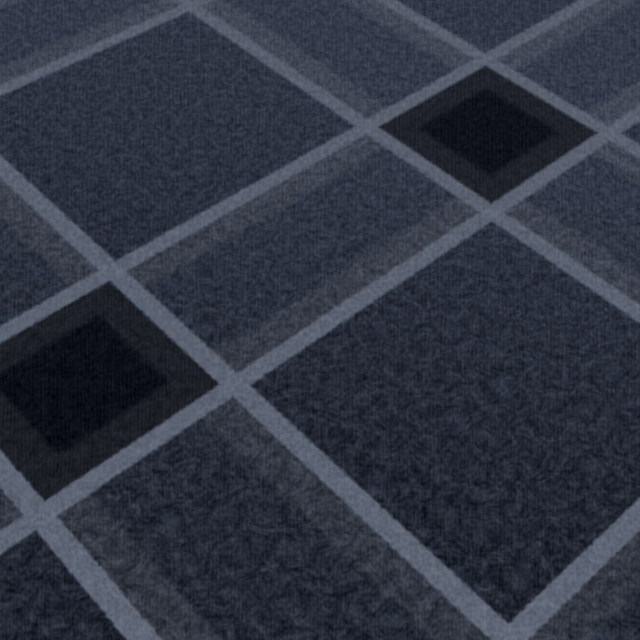
A WebGL 2 fragment shader for this pattern:

```glsl
#version 300 es
precision highp float;
// Dark woven plaid seen in perspective: pale lines frame narrow bands that
// cross in near-black squares. A homography maps the canvas to the cloth,
// where one period is one unit; gradient noise adds mottling and fine ribs.

uniform vec2 u_resolution;
out vec4 fragColor;

// Cloth to canvas, column by column: u axis, v axis, origin
const mat3 CLOTH_TO_CANVAS = mat3(
    0.7711,  0.5561,  0.2485,
    0.4336, -0.5774, -0.2339,
    0.1758,  0.5768,  1.0);
const vec2 BAND_CENTRE = vec2(0.816, 0.184);

// Sizes in cloth periods
const float BAND_HALF   = 0.184;
const float INNER_HALF  = 0.106;
const float LINE_HALF   = 0.0182;
const float EDGE_WOBBLE = 0.0025;
const float EDGE_SOFT   = 0.0026;  // in canvas widths

const vec3 FIELD_COLOR  = vec3(0.128, 0.146, 0.190);
const vec3 BAND_COLOR   = vec3(0.142, 0.161, 0.207);
const vec3 STRIPE_COLOR = vec3(0.196, 0.212, 0.254);
const vec3 BORDER_COLOR = vec3(0.110, 0.118, 0.148);
const vec3 INNER_COLOR  = vec3(0.044, 0.054, 0.086);
const vec3 LINE_COLOR   = vec3(0.355, 0.382, 0.440);
const vec3 HAZE_COLOR   = vec3(0.064, 0.070, 0.082);

const float MOTTLE_FREQ   = 44.0;
const float MOTTLE_AMOUNT = 0.135;
const float GRAIN_FREQ    = 150.0;
const float GRAIN_AMOUNT  = 0.068;
const float RIB_COUNT     = 165.0;
const float RIB_AMOUNT    = 0.017;

vec2 hashGradient(vec2 cell) {
    vec3 h = fract(cell.xyx * vec3(0.1031, 0.1030, 0.0973));
    h += dot(h, h.yzx + 33.33);
    float angle = 6.28318 * fract((h.x + h.y) * h.z);
    return vec2(cos(angle), sin(angle));
}

float gradientNoise(vec2 p) {
    vec2 cell = floor(p), f = p - cell;
    vec2 fade = f * f * f * (f * (f * 6.0 - 15.0) + 10.0);
    vec2 e = vec2(0.0, 1.0);
    float a = dot(hashGradient(cell), f);
    float b = dot(hashGradient(cell + e.yx), f - e.yx);
    float c = dot(hashGradient(cell + e.xy), f - e.xy);
    float d = dot(hashGradient(cell + e.yy), f - e.yy);
    return mix(mix(a, b, fade.x), mix(c, d, fade.x), fade.y);
}

// Gently warped octaves give soft curling tufts
float mottle(vec2 p) {
    vec2 warp = vec2(gradientNoise(p * 0.45), gradientNoise(p * 0.45 + 71.3));
    p += 0.9 * warp;
    float sum = 0.0, gain = 0.5;
    for (int i = 0; i < 3; i++) {
        sum += gain * gradientNoise(p);
        p = mat2(1.5, 1.1, -1.1, 1.5) * p + 17.7;
        gain *= 0.8;
    }
    return sum;
}

// 1 where d is below the limit, with a smoothed edge
vec2 below(vec2 d, float limit, vec2 soft) {
    return 1.0 - smoothstep(limit - soft, limit + soft, d);
}

void main() {
    vec2 canvas = gl_FragCoord.xy / u_resolution;
    vec3 projected = inverse(CLOTH_TO_CANVAS) * vec3(canvas, 1.0);
    vec2 cloth = projected.xy / projected.z;
    float pixel = 1.0 / u_resolution.x;
    vec2 soft = fwidth(cloth) * max(EDGE_SOFT / pixel, 1.0);

    // Distance from the nearest band centre on each axis
    float wobble = EDGE_WOBBLE * gradientNoise(cloth * 110.0);
    vec2 d = abs(fract(cloth - BAND_CENTRE + 0.5) - 0.5) + wobble;
    vec2 band = below(d, BAND_HALF, soft);
    vec2 inner = below(d, INNER_HALF, soft * 1.8);
    vec2 line = below(abs(d - BAND_HALF), LINE_HALF, soft);

    // Plain fields, edged bands, dark crossings and pale lines
    vec3 bandU = mix(STRIPE_COLOR, BAND_COLOR, inner.x);
    vec3 bandV = mix(STRIPE_COLOR, BAND_COLOR, inner.y);
    vec3 crossing = mix(BORDER_COLOR, INNER_COLOR, inner.x * inner.y);
    vec3 color = mix(FIELD_COLOR, bandU, band.x);
    color = mix(color, mix(bandV, crossing, band.x), band.y);
    float dark = band.x * band.y;
    float lineMask = max(line.x, line.y);

    // Light falls off towards the near edge
    float haze = smoothstep(0.1, 1.05, canvas.y + 0.2 * (canvas.x - 0.5));
    color += HAZE_COLOR * haze * (1.0 - 0.75 * dark);
    color = mix(color, LINE_COLOR * mix(1.04, 0.96, canvas.y), lineMask);
    color += 0.012 * line.x * line.y;

    // Mottled pile, fine grain and broken upright ribs
    float fibre = mottle(cloth * MOTTLE_FREQ);
    float grain = gradientNoise(canvas * GRAIN_FREQ);
    float ribBreak = 0.5 + gradientNoise(canvas * vec2(70.0, 24.0));
    float ribPhase = canvas.x + 0.004 * gradientNoise(canvas * 12.0);
    float rib = sin(6.28318 * RIB_COUNT * ribPhase) * ribBreak;
    float pile = mix(1.25, 0.55, canvas.y) * mix(1.0, 0.45, max(lineMask, dark));
    float relief = MOTTLE_AMOUNT * fibre * pile;
    relief += GRAIN_AMOUNT * grain * mix(0.9, 0.5, dark);
    relief += RIB_AMOUNT * rib * mix(1.0, 0.5, lineMask);
    color += relief * vec3(0.95, 1.0, 1.1);

    fragColor = vec4(clamp(color, 0.0, 1.0), 1.0);
}
```
